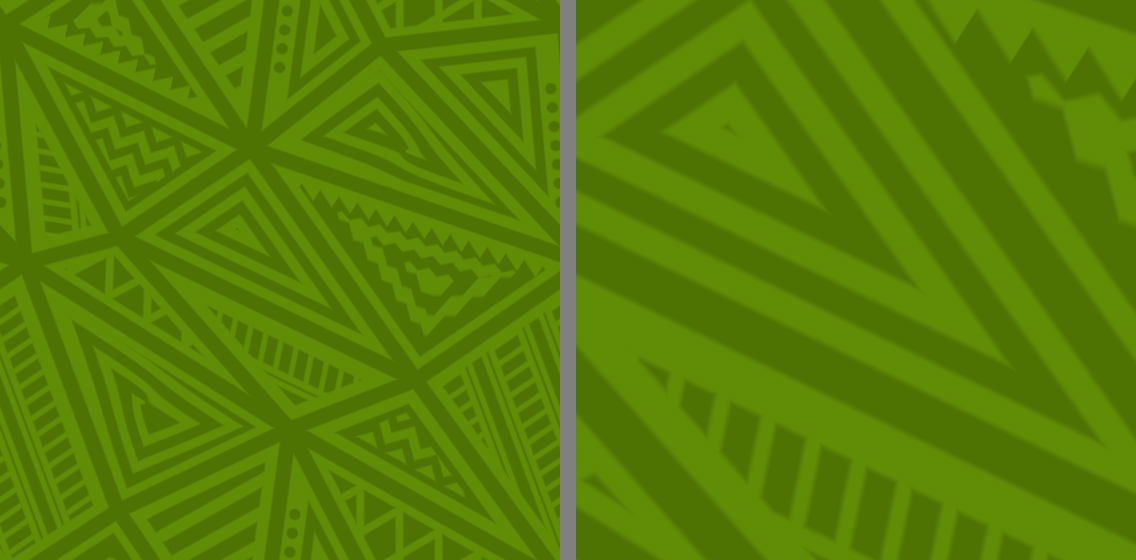
Left, the full canvas; right, a detail of the centre.
This pattern is drawn by a WebGL 2 fragment shader. Its source:

```glsl
#version 300 es
precision highp float;
// Seamless tribal mosaic: framed triangles filled with carved green line motifs.

#define DARK vec3(0.31, 0.45, 0.01)
#define LIGHT vec3(0.38, 0.55, 0.02)
#define JITTER 0.42       // irregularity of the mosaic corners
#define WHOLE_QUADS 1.0   // quads per tile that are not cut into triangles
#define GAP 0.0135        // half width of the dark paths
#define FRAME_MIN 0.014
#define FRAME_MAX 0.023
#define SPACING 0.036     // period of nested outlines
#define SOFT 0.0025       // edge softness

uniform vec2 u_resolution;
out vec4 fragColor;

// Slanted lattice that repeats on the unit square, with 8 cells per tile
const mat2 TO_LATTICE = mat2(3.0, -1.0, 2.0, 2.0);
const mat2 FROM_LATTICE = mat2(0.25, 0.125, -0.25, 0.375);

float cellId(vec2 cell) {
    return mod(floor(cell.x + 3.0 * cell.y + 0.5), 8.0);
}

vec2 hash2(float n) {
    return fract(sin(vec2(n * 12.73 + 1.9, n * 31.17 + 4.3)) * 4375.85);
}

vec2 corner(vec2 cell) {
    return FROM_LATTICE * (cell + JITTER * (hash2(cellId(cell)) - 0.5));
}

// Signed distance to the line a-b, positive on its left
float side(vec2 p, vec2 a, vec2 b) {
    vec2 t = normalize(b - a);
    return dot(p - a, vec2(-t.y, t.x));
}

// Repeated stripes, positive inside
float stripe(float x, float period, float share) {
    return period * (0.5 * share - abs(fract(x / period) - 0.5));
}

float zigzag(float x, float period) {
    return period * abs(fract(x / period) - 0.5);
}

// Nested outlines, the first one beginning at depth 0
float rings(float depth) {
    return min(depth, stripe(depth + 0.25 * SPACING, SPACING, 0.5));
}

// q: position along and away from the base; e: depth inside the frame; turn: 0..1
float motif(int kind, vec2 q, float e, float turn) {
    if (kind == 0) return rings(e - 0.5 * SPACING);                     // nested
    if (kind == 1) return stripe(e + SPACING * turn, SPACING, 0.46);    // spiral
    if (kind == 2) {                                                    // ladder
        float row = floor(q.y / 0.06);
        float rung = mod(row, 2.0) < 0.5 ? q.x + 0.25 * q.y : q.y;
        return max(stripe(q.y + 0.03, 0.06, 0.2), stripe(rung, 0.03, 0.34));
    }
    if (kind == 3) {                                                    // teeth
        float t = fract(q.x / 0.035);
        float teeth = 0.7 * (0.028 * min(1.0 - t, 5.0 * t) - q.y);
        return max(teeth, rings(0.8 * (e - 0.024 - 0.6 * zigzag(q.x, 0.036))));
    }
    if (kind == 4)                                                      // dot strip
        return max(0.022 - q.y, rings(min(e - 0.016, q.y - 0.04)));
    if (kind == 5)                                                      // zigzag
        return min(0.7 * stripe(q.y + zigzag(q.x, 0.06), 0.045, 0.52), e - 0.013);
    if (kind == 6) return stripe(0.8 * q.x + 0.6 * q.y, 0.05, 0.44);    // bars
    return max(stripe(0.87 * q.x + 0.5 * q.y, 0.07, 0.2),               // truss
               stripe(0.87 * q.x - 0.5 * q.y, 0.07, 0.2));
}

// One framed piece standing on the base a-b; d is the distance to its border
float piece(vec2 p, vec2 a, vec2 b, vec2 center, float d, float id, int kind) {
    float frame = mix(FRAME_MIN, FRAME_MAX, hash2(id + 20.0).x);
    float inset = GAP + frame;
    float e = d - inset;
    vec2 q = vec2(dot(p - 0.5 * (a + b), normalize(b - a)),
                  abs(side(p, a, b)) - inset);
    vec2 r = p - center;
    float turn = atan(r.y, r.x + 1e-6) / 6.2831853;
    float field = 0.5 * frame - abs(e + 0.5 * frame);
    field = max(field, min(motif(kind, q, e, turn), e + 0.5 * frame));
    if (kind == 4) {
        float dotX = 0.034 * floor(q.x / 0.034 + 0.5);
        if (abs(dotX) < 0.27 * length(b - a))
            field = min(field, length(q - vec2(dotX, 0.001)) - 0.01);
    }
    return field;
}

// Finds the quad around p, cuts it along a diagonal and fills the part
float mosaic(vec2 p) {
    vec2 home = floor(TO_LATTICE * p);
    for (int j = -1; j <= 1; j++)
    for (int i = -1; i <= 1; i++) {
        vec2 cell = home + vec2(i, j);
        vec2 a = corner(cell), b = corner(cell + vec2(1, 0));
        vec2 c = corner(cell + vec2(1, 1)), d = corner(cell + vec2(0, 1));
        float border = min(min(side(p, a, b), side(p, b, c)),
                           min(side(p, c, d), side(p, d, a)));
        if (border <= 0.0) continue;
        float id = cellId(cell);
        if (id < WHOLE_QUADS - 0.5)
            return piece(p, b, c, 0.25 * (a + b + c + d), border, id, int(id) + 2);
        bool rising = hash2(id + 40.0).y < 0.5;
        vec2 s = rising ? a : b, t = rising ? c : d;
        float cut = side(p, s, t);
        vec2 apex = cut > 0.0 ? (rising ? d : a) : (rising ? b : c);
        float part = cut > 0.0 ? 0.0 : 6.0;
        return piece(p, s, t, (s + t + apex) / 3.0, min(border, abs(cut)),
                     id + part, int(mod(id + part, 8.0)));
    }
    return -1.0;
}

void main() {
    float field = mosaic(gl_FragCoord.xy / u_resolution);
    fragColor = vec4(mix(DARK, LIGHT, smoothstep(-SOFT, SOFT, field)), 1.0);
}
```
